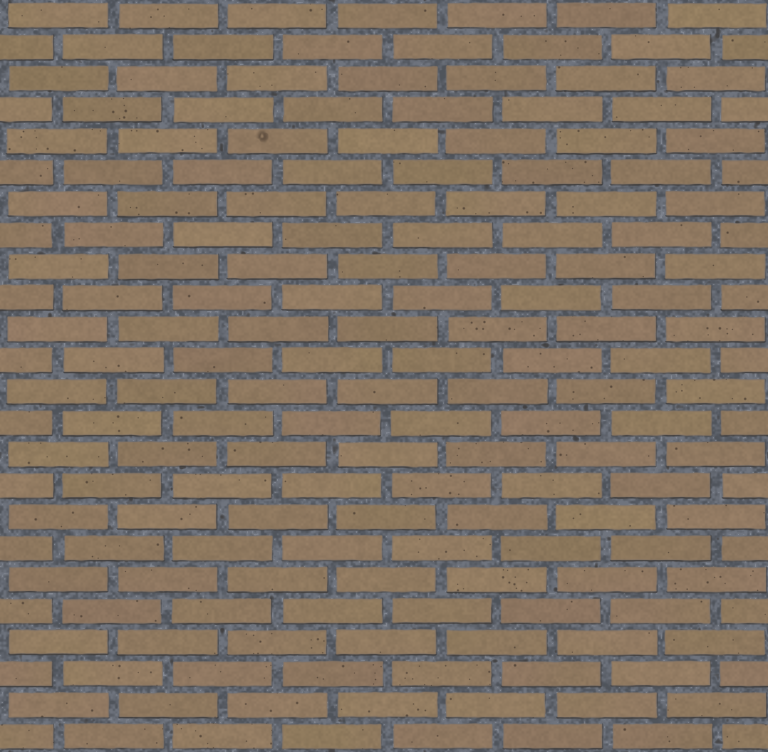
Write a WebGL 1 fragment shader that draws this texture.

```glsl
precision highp float;
// Weathered straw-coloured brick wall in running bond with rough blue-grey mortar.
uniform vec2 u_resolution;

// Layout; lengths are fractions of the wall width
const vec2 BRICKS = vec2(7.0, 24.0);         // repeats across and down
const vec2 WALL = vec2(1.0, 0.98);           // wall proportions
const vec2 HALF_BRICK = vec2(0.0653, 0.0164);
const float CORNER = 0.0016;
const float JOINT_ODD = 0.027;               // first joint, in brick pitches
const float JOINT_EVEN = 0.53;
const vec2 SHIFT = vec2(0.0032, 0.0011);     // placement variation
const float EDGE_WOBBLE = 0.0016;
const float SHADOW_WIDTH = 0.0026;

// Noise lattices, whole cells per wall so that they wrap
const vec2 FINE = vec2(310.0, 304.0);
const vec2 GRIT = vec2(170.0, 166.0);
const vec2 ROUGH = vec2(76.0, 74.0);
const vec2 CLOUD = vec2(12.0, 11.0);
const vec2 PIT_GRID = vec2(120.0, 118.0);

// Colours
const vec3 STRAW = vec3(0.570, 0.487, 0.370);
const vec3 CLAY = vec3(0.560, 0.464, 0.382);
const vec3 WORN_EDGE = vec3(0.510, 0.450, 0.400);
const vec3 MORTAR_LIGHT = vec3(0.435, 0.455, 0.495);
const vec3 MORTAR_DARK = vec3(0.310, 0.328, 0.358);
const vec3 SHADOW = vec3(0.225, 0.215, 0.210);
const vec3 PIT = vec3(0.270, 0.220, 0.180);

float hash(vec2 p) {
  vec3 h = fract(p.xyx * 0.1031);
  h += dot(h, h.yzx + 33.33);
  return fract((h.x + h.y) * h.z);
}

vec2 hash2(vec2 p) {
  return vec2(hash(p + 17.3), hash(p + 51.7));
}

// Value noise that wraps over the unit square
float noise(vec2 uv, vec2 cells) {
  vec2 p = uv * cells;
  vec2 i = floor(p);
  vec2 f = fract(p);
  f = f * f * (3.0 - 2.0 * f);
  vec2 a = mod(i, cells);
  vec2 b = mod(i + 1.0, cells);
  return mix(mix(hash(a), hash(vec2(b.x, a.y)), f.x),
             mix(hash(vec2(a.x, b.y)), hash(b), f.x), f.y);
}

float roundedBox(vec2 p, vec2 halfSize, float radius) {
  vec2 a = abs(p) - halfSize + radius;
  return length(max(a, 0.0)) + min(max(a.x, a.y), 0.0) - radius;
}

// Coverage of small scattered holes, one candidate per grid cell
float pits(vec2 uv, float density, float pixel) {
  vec2 p = uv * PIT_GRID;
  vec2 cell = mod(floor(p), PIT_GRID);
  vec2 offset = (fract(p) - mix(vec2(0.3), vec2(0.7), hash2(cell))) / PIT_GRID * WALL;
  float radius = mix(0.0005, 0.0016, pow(hash(cell + 7.9), 3.0));
  float present = step(hash(cell + 91.1), density);
  return present * (1.0 - smoothstep(radius - pixel, radius + pixel, length(offset)));
}

void main() {
  vec2 uv = gl_FragCoord.xy / u_resolution;
  float pixel = 1.0 / u_resolution.x;

  float fine = noise(uv, FINE);
  float grit = noise(uv, GRIT);
  float rough = noise(uv, ROUGH);
  float cloud = noise(uv, CLOUD);

  // Brick cell, alternating by half a brick
  vec2 grid = uv * BRICKS;
  float row = floor(grid.y);
  grid.x -= mix(JOINT_EVEN, JOINT_ODD, mod(row, 2.0));
  vec2 id = vec2(mod(floor(grid.x), BRICKS.x), row);
  vec2 local = (fract(grid) - 0.5) / BRICKS * WALL;
  local -= (hash2(id) - 0.5) * SHIFT;
  vec2 halfSize = HALF_BRICK - vec2(0.0012, 0.0005) * hash(id + 3.1);
  float dist = roundedBox(local, halfSize, CORNER);
  dist += EDGE_WOBBLE * (0.6 * rough + 0.4 * grit - 0.5);
  float brickMask = 1.0 - smoothstep(-pixel, pixel, dist);

  // Brick face: tint, soft clouding, grain and worn rim
  float tone = hash(id + 11.7);
  vec3 brick = mix(STRAW, CLAY, clamp(0.7 * tone + 0.6 * cloud - 0.2, 0.0, 1.0));
  brick *= 0.965 + 0.06 * hash(id + 23.9) + 0.03 * (cloud - 0.5);
  brick *= 1.0 + 0.06 * (fine - 0.5) + 0.05 * (grit - 0.5) + 0.03 * (rough - 0.5);
  brick = mix(brick, WORN_EDGE, 0.65 * smoothstep(-0.0028, 0.0, dist));
  float density = mix(0.01, 0.14, pow(hash(id + 37.3), 2.0));
  brick = mix(brick, PIT, 0.75 * pits(uv, density, pixel));

  // Occasional brown blotch
  vec2 blotchAt = (hash2(id + 5.3) - 0.5) * HALF_BRICK;
  float blotch = 1.0 - smoothstep(0.003, 0.011, length(local - blotchAt));
  blotch *= step(0.975, hash(id + 67.1)) * smoothstep(0.35, 0.6, 0.5 * (grit + rough));
  brick = mix(brick, PIT, 0.6 * blotch);

  // Mortar: gritty, with pale grains and dark voids
  float grain = 0.4 * fine + 0.35 * grit + 0.25 * rough;
  vec3 mortar = mix(MORTAR_DARK, MORTAR_LIGHT, smoothstep(0.2, 0.75, grain));
  mortar += 0.08 * smoothstep(0.82, 1.0, fine);
  mortar = mix(mortar, SHADOW, 0.8 * smoothstep(0.8, 0.95, 0.75 * noise(uv.yx, ROUGH.yx) + 0.25 * grit));

  // Broken shadow under the lower edge, fainter beside the ends
  float below = 1.0 - smoothstep(-halfSize.y, -halfSize.y + 0.002, local.y);
  float beside = smoothstep(halfSize.x - 0.001, halfSize.x, local.x);
  float contact = 1.0 - smoothstep(0.0, SHADOW_WIDTH, abs(dist));
  float broken = smoothstep(0.25, 0.75, 0.6 * rough + 0.4 * hash(id + 41.9));
  float shade = contact * max(below * (0.25 + 0.7 * broken), 0.6 * beside * broken);

  vec3 color = mix(mortar, brick, brickMask);
  color = mix(color, SHADOW, shade * (1.0 - 0.5 * brickMask));
  gl_FragColor = vec4(color, 1.0);
}
```
